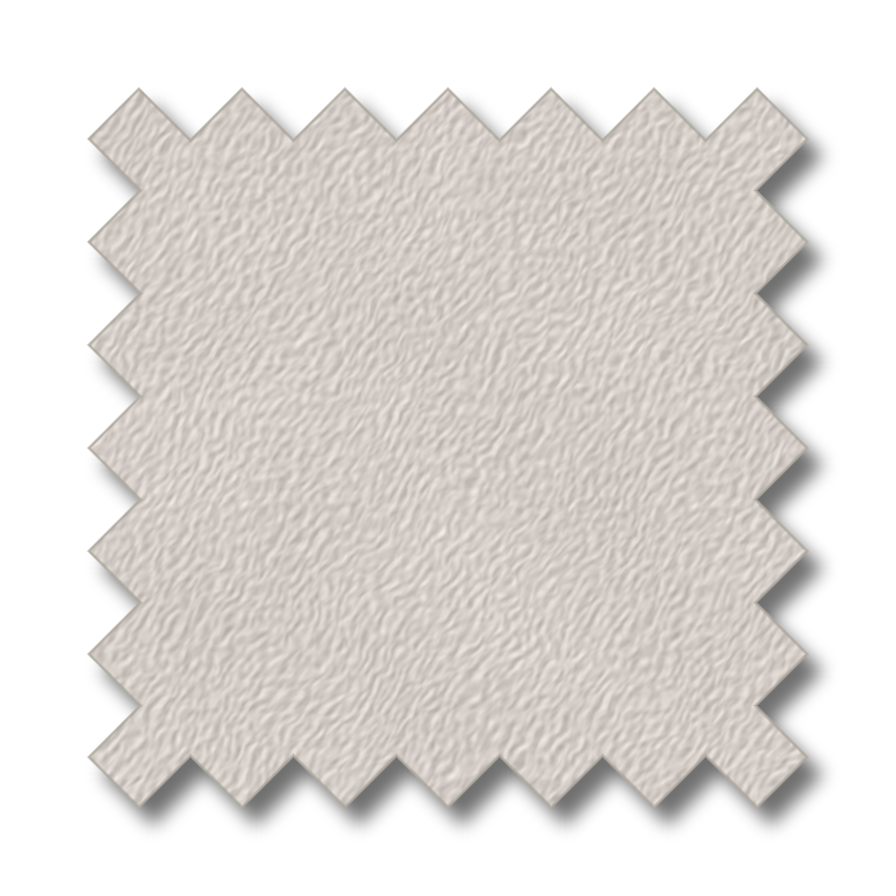
This texture is drawn by a three.js fragment shader. Its source:

```glsl
varying vec2 vUv;

const vec3 PAPER = vec3(1.0);
const vec3 SHADOW = vec3(0.36);
const vec3 SUEDE = vec3(0.825, 0.795, 0.775);
const vec3 RIM = vec3(0.66, 0.64, 0.60);
const float TOOTH = 0.115;        // spacing of the zigzag teeth
const float EDGE = 0.0014;        // half width of the smoothed outline

vec2 latticeGradient(vec2 cell, vec2 period) {
  cell = mod(cell, period);
  float h = fract(sin(dot(cell, vec2(127.1, 311.7))) * 43758.5);
  return vec2(cos(h * 6.2832), sin(h * 6.2832));
}

// Gradient noise that wraps after a whole number of cells
float gradientNoise(vec2 p, vec2 period) {
  vec2 i = floor(p);
  vec2 f = p - i;
  vec2 u = f * f * f * (f * (f * 6.0 - 15.0) + 10.0);
  vec2 e = vec2(1.0, 0.0);
  float a = dot(latticeGradient(i, period), f);
  float b = dot(latticeGradient(i + e.xy, period), f - e.xy);
  float c = dot(latticeGradient(i + e.yx, period), f - e.yx);
  float d = dot(latticeGradient(i + e.xx, period), f - e.xx);
  return mix(mix(a, b, u.x), mix(c, d, u.x), u.y);
}

float wrappedNoise(vec2 uv, float repeats) {
  return gradientNoise(uv * repeats, vec2(repeats));
}

// Signed distance to a square with pinked edges, centred on the canvas
float swatchDistance(vec2 uv, float tooth) {
  vec2 p = abs(uv - 0.5);
  vec2 zigzag = abs(p - tooth * floor(p / tooth + 0.5));
  vec2 reach = p + zigzag.yx;
  return (max(reach.x, reach.y) - 3.5 * tooth) * 0.7071;
}

float coverage(float d, float softness) {
  return 1.0 - smoothstep(-softness, softness, d);
}

// Gaussian blur of the displaced silhouette
float dropShadow(vec2 uv, vec2 offset, float spacing) {
  float sum = 0.0;
  float total = 0.0;
  for (int y = -3; y <= 3; y++) {
    for (int x = -3; x <= 3; x++) {
      vec2 tap = vec2(float(x), float(y));
      float weight = exp(-dot(tap, tap) * 0.19);
      float d = swatchDistance(uv - offset + tap * spacing, TOOTH);
      sum += weight * coverage(d, spacing * 0.7);
      total += weight;
    }
  }
  return sum / total;
}

// Height of the nap: short strokes leaning to the right
float napHeight(vec2 uv, float across, float along) {
  float lean = across * 0.5;
  vec2 p = vec2(uv.x * across - uv.y * lean, uv.y * along);
  return gradientNoise(p, vec2(lean, along));
}

// Nap lit from one side, with strokes that bend slightly
float napRelief(vec2 uv, vec2 light) {
  vec2 bend = vec2(wrappedNoise(uv, 9.0), wrappedNoise(uv + 0.37, 9.0));
  vec2 kink = vec2(wrappedNoise(uv, 46.0), wrappedNoise(uv + 0.61, 46.0));
  vec2 q = uv + 0.012 * bend + 0.004 * kink;
  float coarse = napHeight(q + light, 114.0, 70.0) - napHeight(q - light, 114.0, 70.0);
  float fine = napHeight(q + 0.43, 190.0, 130.0);
  return coarse + 0.45 * fine;
}

vec3 suedeColor(vec2 uv, float d) {
  float relief = napRelief(uv, vec2(0.0017, -0.0012));
  float mottle = wrappedNoise(uv, 5.0) + 0.6 * wrappedNoise(uv, 17.0);
  vec3 color = SUEDE + 0.125 * relief + 0.018 * mottle;
  float rim = smoothstep(-0.0042, -0.0012, d);
  return mix(color, RIM, 0.8 * rim);
}

void main() {
  float d = swatchDistance(vUv, TOOTH);
  float shade = dropShadow(vUv, vec2(0.016, -0.019), 0.0062);
  vec3 ground = mix(PAPER, SHADOW, 0.88 * shade);
  vec3 color = mix(ground, suedeColor(vUv, d), coverage(d, EDGE));
  gl_FragColor = vec4(color, 1.0);
}
```
